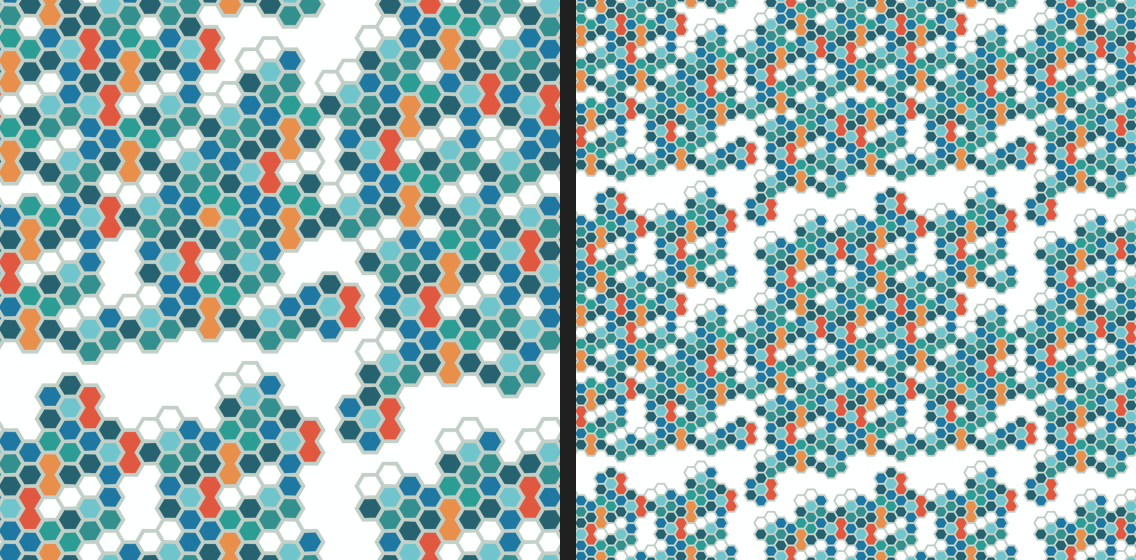
Left, the tile; right, the same tile 2 across and 2 down.
Give the GLSL for this pattern, as a WebGL 2 fragment shader.

```glsl
#version 300 es
precision highp float;
// Honeycomb mosaic with white inlets: seven-cell flowers of three kinds are
// grouped into clusters that overlap on one wrapping hexagon grid.
// Each pixel finds its cell, the cell's colour, and its distance to the six edges.

#define GRID vec2(28.0, 25.0)     // columns and rows per canvas (columns even)
#define ORIGIN vec2(0.5, 0.7)     // offset of the first cell centre, in cells
#define LINE_WIDTH 0.168          // outline width, in rows
#define SKEW 0.09                 // random slant of single cells
#define COAST 15.0                // last column reached by western clusters
#define LINE_COLOR vec3(0.76, 0.815, 0.78)
#define PAPER vec3(0.995, 1.0, 1.0)

uniform vec2 u_resolution;
out vec4 fragColor;

const float COL = 0.8660254;      // column pitch over row pitch
const int EMPTY = 0, WHITE = 1, ORANGE = 7;

const vec3 PALETTE[9] = vec3[9](
  PAPER, PAPER,
  vec3(0.15, 0.385, 0.44),  // slate
  vec3(0.12, 0.47, 0.635),  // blue
  vec3(0.44, 0.77, 0.80),   // sky
  vec3(0.20, 0.565, 0.555), // green
  vec3(0.17, 0.615, 0.585), // teal
  vec3(0.905, 0.56, 0.295), // orange
  vec3(0.88, 0.345, 0.25)); // red

// Palette indices of each flower: centre, then six petals by angle.
const int FLOWERS[21] = int[21](
  4, 8, 3, 2, 3, 2, 8,
  4, 5, 5, 2, 1, 1, 3,
  7, 2, 7, 2, 3, 6, 6);

// Flowers of one cluster: column, row, kind.
const vec3 CLUSTER[8] = vec3[8](
  vec3(0, 0, 2), vec3(0, 4, 2), vec3(-2, 2, 0), vec3(3, -0.5, 0),
  vec3(2, 2, 1), vec3(3, 4.5, 1), vec3(-3, -0.5, 1), vec3(-3, 4.5, 1));

// Cluster anchors, later ones on top, and lone flowers.
const vec2 ANCHORS[10] = vec2[10](
  vec2(10, 9), vec2(6, 2), vec2(14, 5), vec2(1, 9.5), vec2(0, 2),
  vec2(11, 19.5), vec2(2, 20), vec2(20, 4), vec2(22, 11), vec2(22, 22));
const vec3 LONE[6] = vec3[6](
  vec3(12, 17, 1), vec3(23, 19.5, 1), vec3(13, 2.5, 1),
  vec3(16, 13, 0), vec3(3, 17.5, 0), vec3(18, 18, 0));

float hash(vec2 p) {
  return fract(sin(dot(p, vec2(127.1, 311.7))) * 43758.5453);
}

vec2 wrapDelta(vec2 d) { return d - GRID * round(d / GRID); }

// Lays one flower over the current colour; white never hides a colour.
int layFlower(int current, vec2 d, float kind) {
  vec2 e = vec2(d.x * COL, d.y);
  float r = length(e);
  if (r > 1.2) return current;
  int petal = 0;
  if (r > 0.5) petal = 1 + (int(floor(degrees(atan(e.y, e.x)) / 60.0)) + 6) % 6;
  int id = FLOWERS[int(kind) * 7 + petal];
  return id == WHITE && current != EMPTY ? current : id;
}

int cellColor(vec2 cell) {
  int id = EMPTY;
  for (int i = 0; i < 10; i++) {
    vec2 d = wrapDelta(cell - ANCHORS[i]);
    bool pastCoast = ANCHORS[i].x < COAST && ANCHORS[i].x + d.x > COAST;
    if (dot(d, d) > 64.0 || pastCoast) continue;
    for (int j = 0; j < 8; j++) id = layFlower(id, d - CLUSTER[j].xy, CLUSTER[j].z);
  }
  for (int i = 0; i < 6; i++) id = layFlower(id, wrapDelta(cell - LONE[i].xy), LONE[i].z);
  return id;
}

// Nearest cell centre within a given column.
vec2 cellInColumn(float column, float row) {
  float stagger = 0.5 * mod(column, 2.0);
  return vec2(column, round(row - stagger) + stagger);
}

void main() {
  vec2 uv = gl_FragCoord.xy / u_resolution;
  vec2 p = vec2(uv.x, 1.0 - uv.y) * GRID - ORIGIN;   // rows run downwards
  vec2 scale = vec2(COL, 1.0);

  vec2 cell = cellInColumn(floor(p.x), p.y);
  vec2 other = cellInColumn(floor(p.x) + 1.0, p.y);
  if (length((p - other) * scale) < length((p - cell) * scale)) cell = other;
  vec2 local = (p - cell) * scale;

  int id = cellColor(cell);
  if (id != EMPTY && id < ORANGE)
    local.y += local.x * SKEW * (hash(mod(cell, GRID)) - 0.5);

  // Distance to the nearest drawn edge; equal warm neighbours merge.
  float aa = 0.75 * GRID.y / u_resolution.y;
  float edge = 1.0;
  for (int k = 0; k < 6; k++) {
    float angle = radians(30.0 + 60.0 * float(k));
    vec2 normal = vec2(cos(angle), sin(angle));
    float d = 0.5 - dot(local, normal);
    if (d > 0.5 * LINE_WIDTH + aa) continue;
    vec2 stepToNext = vec2(round(normal.x / COL), round(normal.y * 2.0) * 0.5);
    int next = cellColor(cell + stepToNext);
    bool merged = id == next && (id == EMPTY || id >= ORANGE);
    if (!merged) edge = min(edge, d);
  }
  float ink = 1.0 - smoothstep(-aa, aa, edge - 0.5 * LINE_WIDTH);
  fragColor = vec4(mix(PALETTE[id], LINE_COLOR, ink), 1.0);
}
```
